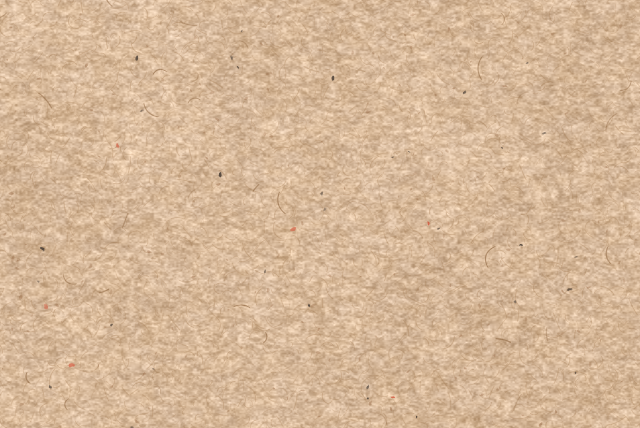
A Shadertoy shader for this texture:

```glsl
vec3 hash(vec2 cell, float seed) {
    uvec3 v = uvec3(ivec3(vec3(cell, seed))) * 1664525u + 1013904223u;
    v.x += v.y * v.z; v.y += v.z * v.x; v.z += v.x * v.y;
    v ^= v >> 16u;
    v.x += v.y * v.z; v.y += v.z * v.x; v.z += v.x * v.y;
    return vec3(v >> 8u) / 16777216.0;
}

// Smooth value noise centred on zero
float noise(vec2 p, float seed) {
    vec2 i = floor(p), f = fract(p);
    f = f * f * (3.0 - 2.0 * f);
    float low = mix(hash(i, seed).x, hash(i + vec2(1, 0), seed).x, f.x);
    float high = mix(hash(i + vec2(0, 1), seed).x, hash(i + vec2(1, 1), seed).x, f.x);
    return mix(low, high, f.y) - 0.5;
}

// Bent hairs, at most one per cell; returns coverage times strength
float fibres(vec2 p, float cells, float share, float halfLength, float width, float seed) {
    float soft = 0.8 / iResolution.y, cover = 0.0;
    vec2 home = floor(p * cells);
    for (int y = -1; y <= 1; y++)
    for (int x = -1; x <= 1; x++) {
        vec2 cell = home + vec2(x, y);
        vec3 place = hash(cell, seed), form = hash(cell, seed + 1.0);
        if (place.z > share) continue;
        float angle = 3.1416 * form.x, c = cos(angle), s = sin(angle);
        vec2 q = mat2(c, -s, s, c) * (p - (cell + place.xy) / cells);
        float reach = halfLength * mix(0.3, 1.0, form.y);
        q.y += (form.z - 0.5) * (q.x * q.x / reach - 0.3 * reach);
        q.x = max(abs(q.x) - reach, 0.0);
        float line = 1.0 - smoothstep(width - soft, width + soft, length(q));
        cover = max(cover, line * mix(0.35, 1.0, fract(form.z * 7.0)));
    }
    return cover;
}

// Scattered flecks with uneven outlines
float specks(vec2 p, float cells, float share, float radius, float seed) {
    float soft = 0.8 / iResolution.y, cover = 0.0;
    vec2 home = floor(p * cells);
    p += 0.003 * vec2(noise(p * 190.0, 31.0), noise(p * 190.0, 32.0));
    for (int y = -1; y <= 1; y++)
    for (int x = -1; x <= 1; x++) {
        vec2 cell = home + vec2(x, y);
        vec3 place = hash(cell, seed), form = hash(cell, seed + 1.0);
        if (place.z > share) continue;
        float c = cos(6.2832 * form.x), s = sin(6.2832 * form.x);
        vec2 q = mat2(c, -s, s, c) * (p - (cell + place.xy) / cells);
        float size = radius * mix(0.45, 1.0, form.y * form.y);
        float d = length(q * vec2(0.75, 1.3)) - size;
        cover = max(cover, (1.0 - smoothstep(-soft, soft, d)) * mix(0.5, 1.0, form.z));
    }
    return cover;
}

void mainImage(out vec4 fragColor, in vec2 fragCoord) {
    vec2 p = fragCoord / iResolution.y;

    // Pulp grain, drawn out sideways and gently warped
    vec2 w = p + 0.012 * vec2(noise(p * 23.0, 1.0), noise(p * 23.0, 2.0));
    float tone = 0.030 * noise(p * 3.0, 3.0)
               + 0.050 * noise(w * vec2(22, 40), 4.0)
               + 0.090 * noise(w * vec2(55, 105), 5.0)
               + 0.120 * noise(w * vec2(110, 190), 6.0)
               + 0.110 * noise(p * vec2(210, 270), 7.0);
    float crease = abs(noise(w * vec2(60, 120) + 9.0, 8.0));
    tone += 0.035 * (0.13 - crease);
    vec3 color = vec3(0.850, 0.732, 0.612) + tone * vec3(1.0, 1.08, 1.16);
    color += 0.022 * noise(w * vec2(35, 50), 9.0) * vec3(0.5, 0.0, -1.0);

    // Pale and tan hairs
    color += 0.045 * fibres(w, 42.0, 0.6, 0.015, 0.0012, 11.0);
    float tan1 = fibres(p, 48.0, 0.75, 0.014, 0.0009, 13.0);
    float tan2 = fibres(p, 27.0, 0.55, 0.021, 0.0010, 15.0);
    color = mix(color, vec3(0.66, 0.50, 0.34), 0.42 * max(tan1, tan2));

    // Sparse brown strands and small rusty clots
    float strand = fibres(p, 9.0, 0.28, 0.026, 0.0013, 17.0);
    color = mix(color, vec3(0.53, 0.37, 0.22), 0.65 * strand);
    color = mix(color, vec3(0.60, 0.42, 0.28), 0.5 * specks(p, 24.0, 0.28, 0.0042, 19.0));

    // Dark grit and rare red flecks
    color = mix(color, vec3(0.27, 0.23, 0.20), 0.85 * specks(p, 11.0, 0.22, 0.0048, 21.0));
    color = mix(color, vec3(0.82, 0.27, 0.17), 0.8 * specks(p, 6.0, 0.06, 0.0060, 23.0));

    fragColor = vec4(clamp(color, 0.0, 1.0), 1.0);
}
```
